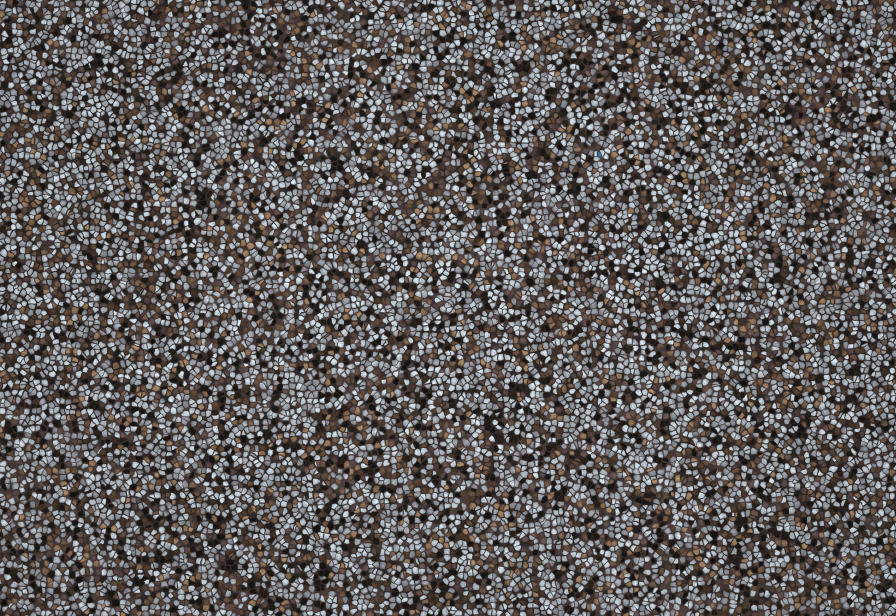
This texture is drawn by a Shadertoy shader. Its source:

```glsl
// Exposed-aggregate wall: tiny pale, brown and black pebbles set in dark mortar.

const float ROWS = 104.0;      // pebbles over the canvas height
const float JITTER = 0.96;     // irregularity of the pebble layout
const int SAMPLES = 2;         // antialiasing samples per axis

const vec3 GAP = vec3(0.165, 0.14, 0.13);
const vec3 MORTAR = vec3(0.33, 0.27, 0.26);
const vec3 GREY_STONE = vec3(0.48, 0.49, 0.515);
const vec3 WHITE_STONE = vec3(0.75, 0.80, 0.835);
const vec3 UMBER = vec3(0.23, 0.175, 0.14);
const vec3 BROWN = vec3(0.42, 0.325, 0.255);
const vec3 OCHRE = vec3(0.62, 0.50, 0.38);
const vec3 BLACK_STONE = vec3(0.08, 0.075, 0.07);
const vec3 BLUE_FLAKE = vec3(0.20, 0.42, 0.56);

vec3 hash3(vec2 p) {
    vec3 q = fract(p.xyx * vec3(0.1031, 0.1030, 0.0973));
    q += dot(q, q.yxz + 33.33);
    return fract((q.xxy + q.yzz) * q.zyx);
}

float valueNoise(vec2 p) {
    vec2 i = floor(p), f = fract(p);
    f = f * f * (3.0 - 2.0 * f);
    float low = mix(hash3(i).x, hash3(i + vec2(1, 0)).x, f.x);
    float high = mix(hash3(i + vec2(0, 1)).x, hash3(i + vec2(1, 1)).x, f.x);
    return mix(low, high, f.y);
}

float smoothMin(float a, float b, float k) {
    float h = max(k - abs(a - b), 0.0) / k;
    return min(a, b) - 0.25 * h * h * k;
}

// Finds the nearest pebble: its cell, the offset from its centre
// and the distance to the border with its closest neighbour.
void findPebble(vec2 p, out vec2 cell, out vec2 offset, out float border) {
    vec2 base = floor(p), second = vec2(9.0);
    offset = vec2(8.0);
    cell = base;
    for (int y = -1; y <= 1; y++)
    for (int x = -1; x <= 1; x++) {
        vec2 id = base + vec2(x, y);
        vec2 d = p - id - 0.5 - JITTER * (hash3(id).xy - 0.5);
        if (dot(d, d) < dot(offset, offset)) {
            second = offset;
            offset = d;
            cell = id;
        } else if (dot(d, d) < dot(second, second)) {
            second = d;
        }
    }
    float spread = max(length(second - offset), 0.001);
    border = (dot(second, second) - dot(offset, offset)) / (2.0 * spread);
}

// Distance inside a rounded, slightly stretched pebble within its cell
float pebbleDepth(vec2 offset, float border, vec3 look) {
    float angle = 6.2832 * look.x;
    vec2 axis = vec2(cos(angle), sin(angle));
    vec2 local = vec2(dot(offset, axis), dot(offset, vec2(-axis.y, axis.x)));
    float rim = mix(0.50, 0.70, look.y) - length(local * vec2(0.88, 1.14));
    return smoothMin(border - mix(0.03, 0.12, look.z), rim, 0.16);
}

// Picks the stone type by share; a higher drift gives fewer pale stones.
vec3 pebbleColor(vec3 rnd, float drift) {
    float kind = rnd.x + drift;
    if (rnd.z > 0.9996) return BLUE_FLAKE;
    if (kind < 0.61) return mix(GREY_STONE, WHITE_STONE, rnd.y);
    if (kind < 0.68) return MORTAR * mix(0.85, 1.15, rnd.y);
    if (kind < 0.80) return mix(UMBER, BROWN, rnd.y);
    if (kind < 0.87) return mix(BROWN, OCHRE, rnd.y);
    return mix(BLACK_STONE, UMBER, 0.5 * rnd.y * rnd.y);
}

vec3 aggregate(vec2 p, float blur) {
    // Uneven outlines
    float warpX = valueNoise(p * 2.3 + 3.0), warpY = valueNoise(p * 2.3 + 57.0);
    vec2 cell, offset;
    float border;
    findPebble(p + 0.22 * (vec2(warpX, warpY) - 0.5), cell, offset, border);
    vec3 rnd = hash3(cell + 211.0);
    vec3 look = hash3(cell + 517.0);

    // Broad patches shift the stone mix a little
    float patches = valueNoise(p / 21.0 + 7.0) - 0.5;
    vec3 stone = pebbleColor(rnd, 0.10 * patches);

    // Rounded rim, randomly tilted face and mottling
    stone *= 1.08 - 0.60 * dot(offset, offset);
    stone *= 1.0 + 0.4 * dot(offset, look.xy - 0.5);
    stone *= 0.90 + 0.20 * valueNoise(p * 4.0 + 91.0);

    // Gaps run from deep shadow to flush mortar
    float fill = smoothstep(0.25, 0.95, valueNoise(p * 0.8 + 17.0) + 0.4 * patches);
    vec3 gap = mix(GAP, MORTAR, 0.7 * fill);
    float depth = pebbleDepth(offset, border, look);
    return mix(gap, stone, smoothstep(-blur, blur, depth));
}

void mainImage(out vec4 fragColor, in vec2 fragCoord) {
    float pixel = ROWS / iResolution.y;
    float blur = max(0.09, 0.3 * pixel);
    vec3 color = vec3(0.0);
    for (int y = 0; y < SAMPLES; y++)
    for (int x = 0; x < SAMPLES; x++) {
        vec2 shift = (vec2(x, y) + 0.5) / float(SAMPLES) - 0.5;
        color += aggregate((fragCoord + shift) * pixel, blur);
    }
    color /= float(SAMPLES * SAMPLES);

    // Slight falloff of light towards the corners
    vec2 centered = fragCoord / iResolution.xy - 0.5;
    color *= 1.05 - 0.25 * dot(centered, centered);
    fragColor = vec4(color, 1.0);
}
```
